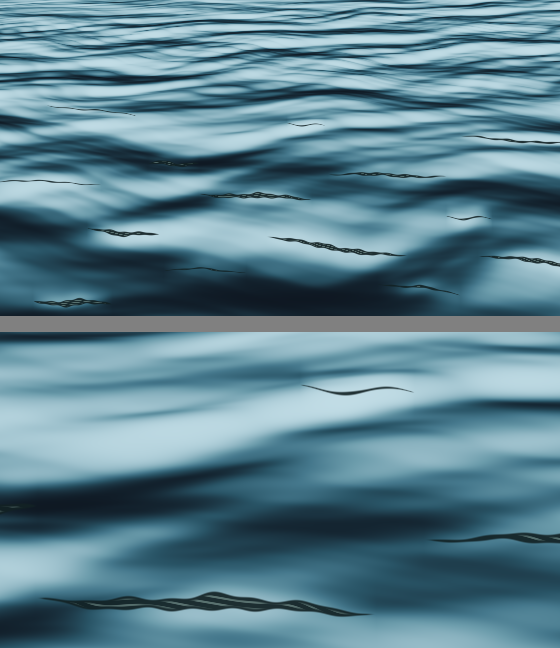
Top, the full canvas; bottom, a detail of the centre.
Reproduce this texture procedurally as a WebGL 2 fragment shader.

```glsl
#version 300 es
precision highp float;
// Rippled open water seen at a low angle, with thin dark slicks between soft swells.

#define HORIZON 1.12
#define WAVES 15
#define BASE_FREQ 12.0
#define FREQ_STEP 1.18
#define CREST_SPREAD 0.62
#define STEEPNESS 0.5
#define DRAG 0.012
#define CONTRAST 1.75
#define SLICKS 14
#define SLICK_GLOW 0.9

uniform vec2 u_resolution;
out vec4 fragColor;

// Water tones from shaded wave face to reflected sky
const vec3 TONES[6] = vec3[6](
    vec3(0.09, 0.17, 0.22), vec3(0.16, 0.33, 0.40), vec3(0.27, 0.47, 0.55),
    vec3(0.42, 0.61, 0.67), vec3(0.57, 0.72, 0.77), vec3(0.70, 0.82, 0.86));

float hash(float n) {
    return fract(sin(n * 12.9898) * 43758.5);
}

// The end segments extend past the outer tones
vec3 waterColor(float tone) {
    float k = tone * 6.0 - 0.5;
    int i = int(clamp(floor(k), 0.0, 4.0));
    return mix(TONES[i], TONES[i + 1], k - float(i));
}

// Sum of skewed directional waves, scaled to unit variance
float waveShade(vec2 uv, float depth, float pixel) {
    vec2 p = vec2((uv.x - 0.85) * pow(depth, -0.75), 3.33 * pow(depth, -0.3));
    float pixelSpan = pixel * pow(depth, -1.3);
    float falloff = mix(0.3, 1.35, smoothstep(0.1, 0.95, depth));

    // Bend the crest lines
    p.y += 0.030 * sin(2.9 * p.x + 2.3 * p.y) + 0.014 * sin(6.7 * p.x - 4.1 * p.y + 1.0);
    p.x += 0.18 * sin(5.3 * p.y + 1.3 * p.x);

    float shade = 0.0, energy = 0.0, freq = BASE_FREQ;
    for (int i = 0; i < WAVES; i++) {
        float id = float(i) + 1.0;
        float slant = (hash(id * 1.7) - 0.5) * CREST_SPREAD;
        float phase = freq * (p.y + slant * p.x) + 6.2832 * hash(id + 31.0);
        float amp = pow(freq / BASE_FREQ, -falloff);
        float fade = exp(-0.2 * pow(freq * pixelSpan, 2.0));
        shade += amp * fade * sin(phase + STEEPNESS * sin(phase));
        energy += 0.5 * amp * amp;
        p.y += DRAG * amp * cos(phase);
        freq *= FREQ_STEP;
    }
    return shade * inversesqrt(energy);
}

// Slick number id: x = coverage, y = sheen inside, z = glow around
vec3 slick(vec2 uv, float id, float aspect, float soft) {
    float row = (id + hash(id + 3.0)) / float(SLICKS);
    vec2 center = vec2(fract(id * 0.618 + 0.13) * aspect, mix(0.02, 0.66, row));
    float depth = HORIZON - center.y;
    float halfLength = mix(0.06, 0.27, hash(id + 7.0)) * sqrt(depth);
    float thickness = mix(0.003, 0.015, pow(hash(id + 11.0), 1.6)) * depth;

    vec2 q = uv - center;
    float u = q.x / halfLength;
    float taper = max(1.0 - u * u, 0.0);
    q.y += q.x * mix(0.01, 0.14, hash(id + 17.0));
    q.y -= 0.005 * depth * sin(u * 3.5 + id) + 0.0015 * sin(q.x * 70.0 + id);

    // Ragged outline, closing to points at both ends
    float ragged = 0.7 + 0.3 * sin(q.x * 43.0 + id * 2.0) * sin(q.x * 97.0 + id);
    float inside = thickness * taper * ragged - abs(q.y);
    float cover = smoothstep(-soft, soft, inside) * smoothstep(0.0, 0.12, taper);

    // Broken light streaks held away from the dark rim
    float streak = sin(q.x * 120.0 + q.y * 900.0 + 3.0 * sin(q.x * 51.0 + id));
    float sheen = smoothstep(0.1, 0.9, streak) * smoothstep(0.001, 0.005, inside);
    float glow = taper * exp(-pow(q.y / (0.032 * depth + 0.004), 2.0));
    return vec3(cover, sheen, glow);
}

void main() {
    vec2 uv = gl_FragCoord.xy / u_resolution.y;
    float aspect = u_resolution.x / u_resolution.y;
    float pixel = 1.0 / u_resolution.y;
    float depth = HORIZON - uv.y;

    // Collect the slicks
    float cover = 0.0, sheen = 0.0, glow = 0.0;
    for (int i = 0; i < SLICKS; i++) {
        vec3 s = slick(uv, float(i), aspect, max(pixel * 0.7, 0.0012));
        cover = max(cover, s.x);
        sheen = max(sheen, s.x * s.y);
        glow = max(glow, s.z);
    }

    // Swells darken toward the viewer; calm sky light surrounds the slicks
    float shade = waveShade(uv, depth, pixel);
    shade += mix(-0.5, 0.38, smoothstep(0.0, 0.9, uv.y)) + SLICK_GLOW * glow;
    float tone = 1.0 / (1.0 + exp(-CONTRAST * shade));
    vec3 color = waterColor(tone);

    // Dark olive slicks with pale streaks
    vec3 slickColor = mix(vec3(0.07, 0.13, 0.14), vec3(0.42, 0.52, 0.50), 0.75 * sheen);
    color = mix(color, slickColor, 0.92 * cover);

    fragColor = vec4(clamp(color, 0.0, 1.0), 1.0);
}
```
